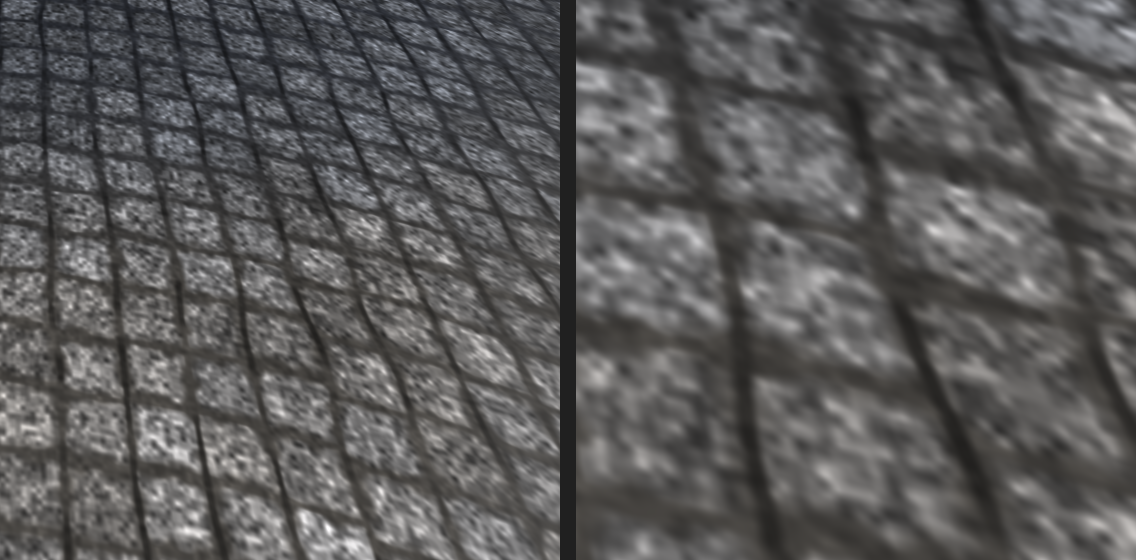
Left: the whole. Right: its middle third, enlarged.
Write a three.js fragment shader that draws this texture.

```glsl
varying vec2 vUv;

#define VANISH vec2(0.031, 2.091)
#define COLUMN_PITCH 0.068
#define ROW_DENSITY 27.9
#define ROW_TILT vec2(0.16, 0.018)
#define PHASE vec2(0.41, 0.3)
#define WOBBLE 0.16
#define STAGGER 0.26
#define STONE_HALF vec2(0.415, 0.405)
#define EDGE_BLUR 0.1
#define GRAIN_SCALE 9.5
#define GRAIN_CONTRAST 0.62

float hash(vec2 p) {
  vec3 q = fract(vec3(p.xyx) * 0.1031);
  q += dot(q, q.yzx + 33.33);
  return fract((q.x + q.y) * q.z);
}

float noise(vec2 p) {
  vec2 i = floor(p);
  vec2 f = fract(p);
  f = f * f * (3.0 - 2.0 * f);
  float low = mix(hash(i), hash(i + vec2(1.0, 0.0)), f.x);
  float high = mix(hash(i + vec2(0.0, 1.0)), hash(i + vec2(1.0, 1.0)), f.x);
  return mix(low, high, f.y);
}

float roundedBox(vec2 p, vec2 halfSize, float radius) {
  vec2 q = abs(p) - halfSize + radius;
  return length(max(q, 0.0)) + min(max(q.x, q.y), 0.0) - radius;
}

// Canvas position to paving units: one unit per column and per row
vec2 pavingPlane(vec2 uv) {
  float depth = VANISH.y - uv.y;
  float column = (uv.x - VANISH.x) / (COLUMN_PITCH * depth);
  float tilt = column * (ROW_TILT.x + ROW_TILT.y * column);
  return vec2(column, ROW_DENSITY / depth + tilt) + PHASE;
}

void main() {
  vec2 plane = pavingPlane(vUv);

  // Uneven laying: wandering joints and rows shifted per column
  vec2 laid = plane;
  laid.x += WOBBLE * (noise(plane * 0.8 + 7.0) - 0.5);
  laid.y += WOBBLE * (noise(plane * 0.9 + 31.0) - 0.5);
  float column = floor(laid.x);
  laid.y += STAGGER * (hash(vec2(column, 5.0)) - 0.5);
  vec2 cell = floor(laid);
  vec2 local = laid - cell - 0.5;

  // Stone outline with worn, irregular edges that close before the cell border
  vec2 sizeJitter = vec2(hash(cell + 11.0), hash(cell + 23.0)) - 0.5;
  vec2 shift = vec2(hash(cell + 41.0), hash(cell + 57.0)) - 0.5;
  float edge = roundedBox(local - 0.04 * shift, STONE_HALF + 0.05 * sizeJitter, 0.13);
  edge += 0.16 * (noise(plane * 5.5 + 3.0) - 0.5);
  float stoneMask = 1.0 - smoothstep(-EDGE_BLUR, EDGE_BLUR, edge);
  vec2 border = smoothstep(0.0, 0.07, 0.5 - abs(local));
  stoneMask *= border.x * border.y;

  // Granite speckle in two sizes, pale grains over a softer dark ground
  float coarse = noise(plane * GRAIN_SCALE);
  float fine = noise(plane.yx * GRAIN_SCALE * 1.5 + 19.0);
  float grain = mix(coarse, fine, 0.42) - 0.5;
  grain += 0.9 * grain * abs(grain) * step(0.0, grain);

  // Stone and joint colours
  float tone = 0.84 + 0.3 * hash(cell + 71.0);
  float patchTone = 0.91 + 0.18 * noise(plane * 1.7 + 47.0);
  vec3 warmStone = vec3(0.475, 0.464, 0.454);
  vec3 coolStone = vec3(0.435, 0.452, 0.485);
  float far = smoothstep(0.45, 1.0, vUv.y);
  float coolness = clamp(0.3 * hash(cell + 83.0) + far, 0.0, 1.0);
  vec3 stone = mix(warmStone, coolStone, coolness) * tone * patchTone;
  stone *= 1.0 + 2.0 * GRAIN_CONTRAST * grain;
  vec3 joint = mix(vec3(0.265, 0.255, 0.242), vec3(0.235, 0.25, 0.285), far);
  joint *= 1.0 + 0.55 * grain;

  // Deep shadow line inside the long joints
  float seam = 1.0 - smoothstep(0.01, 0.09, 0.5 - abs(local.x));
  seam *= smoothstep(0.15, 0.75, noise(plane * vec2(1.0, 2.2) + 61.0));
  joint *= 1.0 - 0.38 * seam;
  vec3 color = mix(joint, stone, stoneMask);

  // Light fades with distance, most at the upper left
  float light = mix(1.11, 0.77, smoothstep(0.0, 1.0, vUv.y));
  float corner = smoothstep(0.6, 1.0, vUv.y) * (1.0 - smoothstep(0.15, 0.75, vUv.x));
  light *= 1.0 - 0.12 * corner;
  light *= 0.95 + 0.1 * noise(vUv * 4.0 + 13.0);

  // Dust softens the right-hand side
  float haze = 0.25 * smoothstep(0.65, 1.0, vUv.x);
  color = mix(color, vec3(0.37, 0.37, 0.375), haze);

  gl_FragColor = vec4(color * light, 1.0);
}
```
